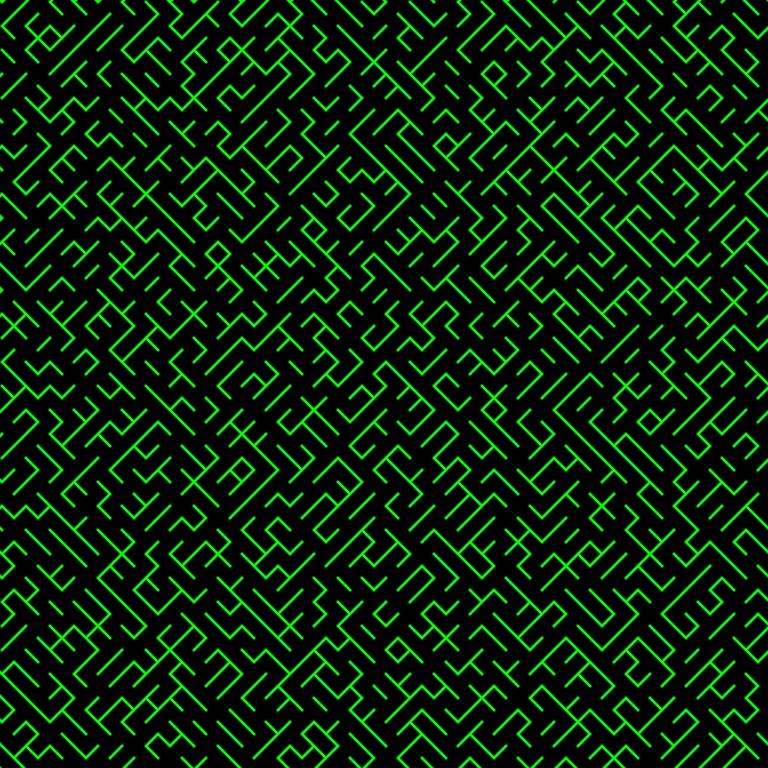
Reproduce this pattern procedurally as a Shadertoy shader.

```glsl
const float CELLS = 64.0;                  // half-diagonals across the canvas
const vec2 LATTICE_SHIFT = vec2(1.0, -1.0) / 6.0;
const float HALF_WIDTH = 0.08;             // in lattice steps
const float EDGE_SOFTNESS = 0.65;          // half of the edge ramp, in pixels
const vec3 BACKGROUND = vec3(0.0, 0.003, 0.0);
const vec3 WALL_GREEN = vec3(0.0, 1.0, 0.0);

float hash(vec2 p) {
    return fract(sin(dot(p, vec2(127.1, 311.7))) * 43758.5453);
}

// One of the four lattice directions, chosen at random per node
vec2 wallDirection(vec2 node) {
    float choice = floor(hash(node) * 4.0);
    float side = mod(choice, 2.0) * 2.0 - 1.0;
    return choice < 2.0 ? vec2(side, 0.0) : vec2(0.0, side);
}

// Square-ended bar running from the origin to the tip
float barDistance(vec2 p, vec2 tip, float halfWidth) {
    vec2 d = abs(p - 0.5 * tip) - 0.5 * abs(tip) - halfWidth;
    return max(d.x, d.y);
}

// Nearest wall among those growing from the surrounding nodes
float mazeDistance(vec2 p, float halfWidth) {
    vec2 home = floor(p + 0.5);
    float nearest = 1.0;
    for (int y = -1; y <= 1; y++) {
        for (int x = -1; x <= 1; x++) {
            vec2 node = home + vec2(x, y);
            nearest = min(nearest, barDistance(p - node, wallDirection(node), halfWidth));
        }
    }
    return nearest;
}

// Turns the square grid by 45 degrees, so nodes lie on alternate grid corners
vec2 diagonalLattice(vec2 p) {
    return 0.5 * vec2(p.x + p.y, p.x - p.y);
}

void mainImage(out vec4 fragColor, in vec2 fragCoord) {
    vec2 grid = fragCoord / iResolution.y * CELLS - LATTICE_SHIFT;
    float pixel = CELLS / (iResolution.y * sqrt(2.0));
    float softness = EDGE_SOFTNESS * pixel;

    float d = mazeDistance(diagonalLattice(grid), HALF_WIDTH);
    float wall = 1.0 - smoothstep(-softness, softness, d);
    fragColor = vec4(mix(BACKGROUND, WALL_GREEN, wall), 1.0);
}
```
